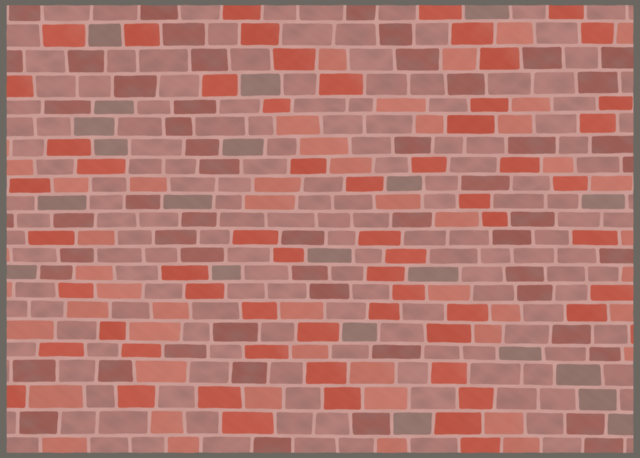
Write a WebGL 1 fragment shader that draws this texture.

```glsl
precision highp float;

uniform vec2 u_resolution;

#define ASPECT 1.4
#define ROWS 22
#define ROW_HEIGHT 0.0389
#define ROW_GROWTH 0.0164
#define THIN_ROW_CUT 0.0146
#define FIRST_ROW_Y -0.007
#define BRICK_WIDTH 0.0912
#define JOINT_JITTER 0.38
#define MORTAR 0.0074
#define CORNER 0.0045
#define WOBBLE 0.0007
#define FRAME vec2(0.0145, 0.0115)

const vec3 FRAME_GREY = vec3(0.425, 0.405, 0.38);
const vec3 MORTAR_PINK = vec3(0.785, 0.605, 0.575);
const vec3 DULL_ROSE = vec3(0.69, 0.485, 0.46);
const vec3 WARM_GREY = vec3(0.57, 0.455, 0.425);
const vec3 SALMON = vec3(0.765, 0.46, 0.405);
const vec3 DARK_PLUM = vec3(0.61, 0.375, 0.345);
const vec3 BRICK_RED = vec3(0.74, 0.345, 0.285);
const vec3 SMUDGE_GREY = vec3(0.57, 0.44, 0.41);

float hash(vec2 p) {
  return fract(sin(dot(p, vec2(127.1, 311.7))) * 4375.85);
}

// Distance to the nearest scattered point
float cellular(vec2 p) {
  vec2 cell = floor(p);
  float nearest = 2.0;
  for (int j = -1; j <= 1; j++) {
    for (int i = -1; i <= 1; i++) {
      vec2 c = cell + vec2(float(i), float(j));
      vec2 point = c + vec2(hash(c), hash(c + 41.3));
      nearest = min(nearest, distance(p, point));
    }
  }
  return nearest;
}

// Layered sines, roughly -1 to 1
float waves(vec2 p) {
  return 0.5 * sin(p.x * 71.0 + 2.0 * sin(p.y * 53.0))
       + 0.3 * sin(p.y * 167.0 + p.x * 113.0)
       + 0.2 * sin(p.x * 331.0 - p.y * 271.0);
}

float roundBox(vec2 p, vec2 halfSize, float radius) {
  vec2 q = abs(p) - halfSize + radius;
  return length(max(q, 0.0)) + min(max(q.x, q.y), 0.0) - radius;
}

// Courses grow away from the middle, with one thin course in each half
float rowHeight(float row) {
  float middle = 0.5 * float(ROWS - 1);
  float d = abs(row - middle);
  float thin = step(abs(d - 6.5), 0.25);
  return ROW_HEIGHT + ROW_GROWTH * smoothstep(0.2, 0.8, d / middle)
       - THIN_ROW_CUT * thin;
}

// Position of a slightly leaning upright joint, in brick widths
float joint(float column, float row, float rise) {
  vec2 id = vec2(column, row);
  return column + JOINT_JITTER * (hash(id) - 0.5)
       + 1.6 * rise * (hash(id + 17.0) - 0.5);
}

vec3 brickColor(vec2 id) {
  float pick = fract(id.x * 0.618 + hash(vec2(id.y, 5.0)) + 0.3 * hash(id + 9.0));
  vec3 color = DULL_ROSE;
  color = mix(color, WARM_GREY, step(0.47, pick));
  color = mix(color, SALMON, step(0.53, pick));
  color = mix(color, DARK_PLUM, step(0.69, pick));
  return mix(color, BRICK_RED, step(0.845, pick));
}

void main() {
  vec2 uv = gl_FragCoord.xy / u_resolution;
  vec2 p = uv * vec2(ASPECT, 1.0);
  float soft = max(1.0 / u_resolution.y, 0.0013);
  float wobble = WOBBLE * waves(p);

  // Courses fan out a little towards the right
  vec2 wall = p;
  wall.y -= 0.01 * (uv.x - 0.5) * sin(6.2832 * (uv.y - 0.5));
  wall.y += 0.0011 * sin(p.x * 9.0 + p.y * 14.0);

  // Find the course
  float row = 0.0, rowBase = 0.0, height = ROW_HEIGHT, y = FIRST_ROW_Y;
  for (int i = 0; i < ROWS; i++) {
    float h = rowHeight(float(i));
    if (wall.y >= y) { row = float(i); rowBase = y; height = h; }
    y += h;
  }

  // Find the brick between two joints
  float rise = wall.y - rowBase - 0.5 * height;
  float shift = 0.5 * mod(row, 2.0) + 0.35 * hash(vec2(row, 3.0));
  float x = wall.x / BRICK_WIDTH + shift;
  float column = floor(x);
  if (x < joint(column, row, rise)) column -= 1.0;
  else if (x >= joint(column + 1.0, row, rise)) column += 1.0;
  float left = joint(column, row, rise);
  float right = joint(column + 1.0, row, rise);
  vec2 id = vec2(column, row);
  vec2 local = vec2((x - 0.5 * (left + right)) * BRICK_WIDTH, rise);
  vec2 halfSize = 0.5 * vec2((right - left) * BRICK_WIDTH, height);
  float brick = roundBox(local, halfSize - 0.5 * MORTAR, CORNER) + wobble;

  // Painted brick: tone, grey smudges and a pale worn upper right
  vec3 paint = brickColor(id) + 0.035 * (hash(id + 23.0) - 0.5);
  float vivid = smoothstep(0.25, 0.4, paint.r - paint.b);
  float blot = smoothstep(0.65, 0.05, cellular(p * vec2(17.0, 27.0)));
  paint = mix(paint, SMUDGE_GREY, 0.42 * blot * (1.0 - vivid));
  vec2 side = local / halfSize;
  float worn = smoothstep(0.1, 1.3, side.x + 0.4 * side.y + 0.3 * waves(p * 0.7));
  paint = mix(paint, MORTAR_PINK, worn * (0.04 + 0.16 * vivid) * hash(id + 31.0));
  paint += 0.008 * waves(p * 1.7);

  // Mortar, bricks, then the frame
  vec3 color = MORTAR_PINK + 0.014 * waves(p * 0.6);
  color = mix(color, paint, smoothstep(soft, -soft, brick));
  vec2 middle = 0.5 * vec2(ASPECT, 1.0);
  float frame = roundBox(p - middle, middle - FRAME, 0.002) + wobble;
  color = mix(color, FRAME_GREY, smoothstep(-soft, soft, frame));
  gl_FragColor = vec4(color, 1.0);
}
```
